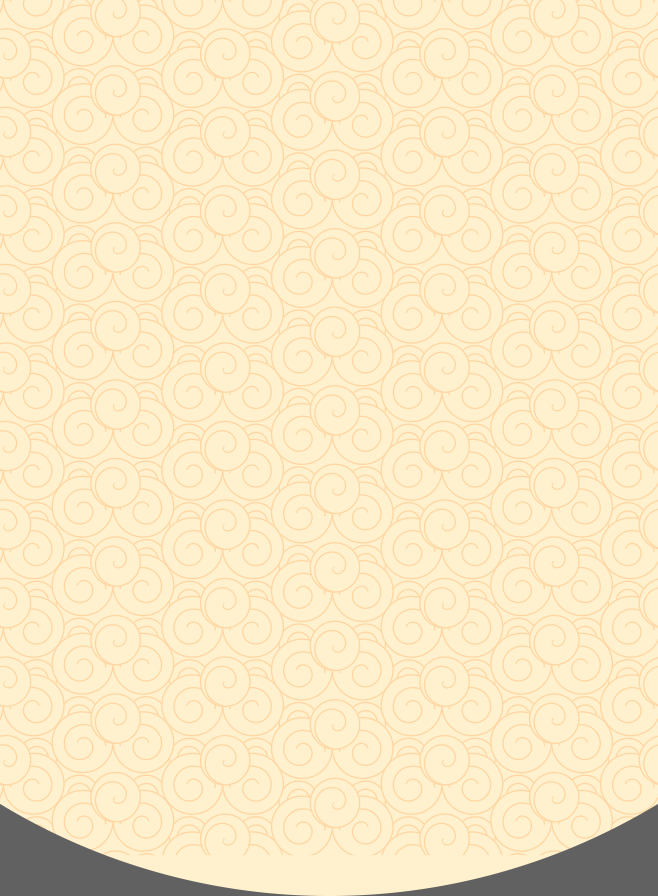
A WebGL 1 fragment shader for this pattern:

```glsl
precision highp float;
// Cream panel with a rounded lower edge, covered in outlined curling clouds.
// Each cloud is a spiral head over two spiral lobes, with small arches behind;
// clouds repeat in staggered columns. One unit is one column, a sixth of the width.
uniform vec2 u_resolution;

const float ROW_HEIGHT = 0.716;

// Distance to a counterclockwise spiral; turns are counted from straight down.
float spiral(vec2 p, float radius, float growth, float first, float last) {
  float turn = atan(p.x, -p.y) / 6.28318;
  float d = 10.0;
  for (int i = -1; i <= 1; i++) {
    float t = clamp(turn + float(i), first, last);
    float a = 6.28318 * t;
    d = min(d, distance(p, (radius + growth * t) * vec2(sin(a), -cos(a))));
  }
  return d;
}

// Returns line distance, arch line distance and signed body distance.
// The local origin is the cusp where both lobes touch.
vec3 cloud(vec2 p) {
  vec2 side = vec2(abs(p.x), p.y);
  vec2 headPos = p - vec2(0.024, 0.215);
  float head = length(headPos) - 0.225;
  float lobe = length(side - vec2(0.277, 0.0)) - 0.277;

  float line = min(abs(head), spiral(headPos, 0.05, 0.175, -0.22, 1.0));
  if (head > 0.0) {
    float curl = spiral(side - vec2(0.284, -0.028), 0.128, 0.12, -0.65, 0.75);
    line = min(line, min(abs(lobe), curl));
  }

  float archRadius = length(side - vec2(0.305, 0.235));
  float arch = min(abs(archRadius - 0.18), abs(archRadius - 0.105));
  return vec3(line, arch, min(head, lobe));
}

// Vertical stagger of a column.
float columnLift(float column) {
  float phase = mod(column, 4.0);
  if (mod(phase, 2.0) < 0.5) return 0.39;
  return phase < 2.0 ? 0.053 : 0.0;
}

// Distance to the nearest visible line of the cloud field.
float cloudField(vec2 p) {
  vec3 nearest = vec3(10.0);
  float middle = floor(p.x - 0.03 + 0.5);
  for (int i = -1; i <= 1; i++) {
    float column = middle + float(i);
    float y = mod(p.y - 0.633 - columnLift(column), ROW_HEIGHT);
    for (int j = 0; j <= 1; j++) {
      vec2 local = vec2(p.x - column - 0.03, y - float(j) * ROW_HEIGHT);
      nearest = min(nearest, cloud(local));
    }
  }
  // Arches show only outside every head and lobe.
  return nearest.z > 0.0 ? min(nearest.x, nearest.y) : nearest.x;
}

void main() {
  float pixel = 6.0 / u_resolution.x;
  vec2 p = gl_FragCoord.xy * pixel;

  vec3 cream = vec3(1.0, 0.947, 0.805);
  vec3 peach = vec3(1.0, 0.84, 0.64);
  vec3 gray = vec3(0.38);

  // Cloud outlines, stopping short of the lower edge
  float ink = clamp(0.5 + (0.0062 - cloudField(p)) / pixel, 0.0, 1.0);
  ink *= clamp(0.5 + (p.y - 0.372) / pixel, 0.0, 1.0);
  vec3 color = mix(cream, peach, ink);

  // Gray corners outside the large bottom curve
  float edge = distance(p, vec2(3.0, 5.777)) - 5.777;
  color = mix(color, gray, clamp(0.5 + edge / pixel, 0.0, 1.0));

  gl_FragColor = vec4(color, 1.0);
}
```
